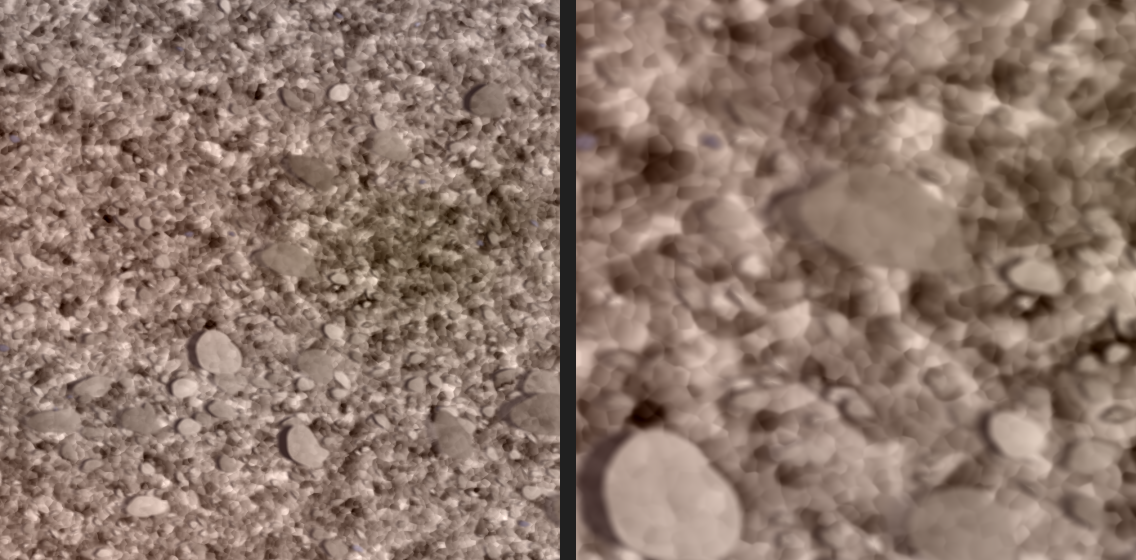
Left, the full canvas; right, a detail of the centre.
This texture is drawn by a WebGL 1 fragment shader. Its source:

```glsl
precision highp float;
// Stony soil seen from above at a slant: soft cellular grains form the ground,
// then layers of hashed, wobbly ellipses add pebbles, from specks to stones.
// Light comes from the right, so each pebble drops a dark shadow to its left.

uniform vec2 u_resolution;

const vec3 SOIL = vec3(0.575, 0.492, 0.451);
const vec3 STONE = vec3(0.605, 0.527, 0.484);
const vec3 SHADOW = vec3(0.225, 0.155, 0.150);
const vec3 RUST_TINT = vec3(0.018, -0.006, -0.012);
const vec3 GREY_TINT = vec3(-0.030, -0.020, -0.008);
const vec3 MOSS_TINT = vec3(-0.165, -0.150, -0.185);
const vec3 BLUE_TINT = vec3(-0.140, -0.120, -0.030);
const vec2 MOSS_CENTRE = vec2(0.74, 0.56);
const vec2 MOSS_SIZE = vec2(0.25, 0.17);
const float BELT_HEIGHT = 0.30;     // band where the large stones gather
const float BELT_WIDTH = 0.14;
const float GRAIN_CONTRAST = 0.27;
const float GRAIN_BLEND = 7.5;      // lower values melt the grains together
const float RELIEF = 0.45;          // light and dark sides of the grains
const float SOFTNESS = 0.0032;      // edge blur in canvas units
const vec2 SHADOW_SHIFT = vec2(0.55, -0.08);

float hash(vec2 p) {
  vec3 q = fract(p.xyx * 0.1031);
  q += dot(q, q.yzx + 33.33);
  return fract((q.x + q.y) * q.z);
}

vec2 hash2(vec2 p) {
  return vec2(hash(p), hash(p + 71.7));
}

// Cellular noise with blended borders: mostly near zero, a few strong extremes.
float softCells(vec2 p, float relief, float seed) {
  vec2 cell = floor(p);
  float total = 0.0;
  float weights = 0.0;
  for (int j = -1; j <= 1; j++) {
    for (int i = -1; i <= 1; i++) {
      vec2 id = cell + vec2(float(i), float(j));
      vec2 key = id + seed;
      vec2 offset = p - id - hash2(key);
      float tone = 2.0 * hash(key + 19.3) - 1.0;
      float weight = exp(-GRAIN_BLEND * dot(offset, offset));
      total += weight * (tone * abs(tone) + relief * offset.x);
      weights += weight;
    }
  }
  return total / (weights + 0.0001);
}

float stoneBelt(vec2 uv) {
  float d = (uv.y - BELT_HEIGHT + 0.04 * sin(uv.x * 7.0)) / BELT_WIDTH;
  return exp(-d * d);
}

// Relative distance to a pebble: an ellipse with a wavy outline.
float pebbleShape(vec2 p, vec2 axes, float phase) {
  vec2 q = p / axes;
  float angle = atan(q.y, q.x + 0.00001);
  float outline = 1.0 + 0.09 * sin(2.0 * angle + phase)
                + 0.07 * sin(3.0 * angle + phase * 2.3)
                + 0.03 * sin(5.0 * angle + phase * 3.1);
  return (length(q) - outline) * min(axes.x, axes.y);
}

// One scattered layer; density runs from sparse to its value in the stone belt.
vec3 addPebbles(vec3 colour, vec2 uv, float cells, float sparse, float dense,
                float brightness, float grain, float seed) {
  vec2 p = uv * cells;
  vec2 cell = floor(p);
  float soft = SOFTNESS * cells;
  for (int j = -1; j <= 1; j++) {
    for (int i = -1; i <= 1; i++) {
      vec2 id = cell + vec2(float(i), float(j));
      vec2 key = id + seed;
      vec2 centre = id + 0.25 + 0.5 * hash2(key);
      float density = mix(sparse, dense, stoneBelt(centre / cells));
      if (hash(key + 5.1) > density) continue;

      float size = hash(key + 11.9);
      float radius = mix(0.20, 0.43, size * size);
      vec2 axes = radius * vec2(1.15, mix(0.55, 0.90, hash(key + 23.7)));
      float phase = 6.28 * hash(key + 31.3);
      float tilt = mix(-0.40, 0.95, hash(key + 41.9));
      float c = cos(tilt);
      float s = sin(tilt);
      mat2 turn = mat2(c, s, -s, c);
      vec2 offset = p - centre;

      float shade = pebbleShape(turn * (offset + SHADOW_SHIFT * radius), axes * 0.9, phase);
      float depth = mix(0.35, 1.0, hash(key + 53.1));
      colour = mix(colour, SHADOW, depth * (1.0 - smoothstep(-1.4 * soft, 1.4 * soft, shade)));

      float body = pebbleShape(turn * offset, axes, phase);
      float tone = hash(key + 61.7);
      float side = dot(offset, vec2(0.85, 0.25)) / radius;
      vec3 stone = STONE + brightness + 0.25 * (tone * tone - 0.35);
      stone += 0.075 * side + 0.25 * grain;
      stone += BLUE_TINT * step(0.975, hash(key + 67.3));
      colour = mix(colour, stone, 1.0 - smoothstep(-soft, soft, body));
    }
  }
  return colour;
}

void main() {
  vec2 uv = gl_FragCoord.xy / u_resolution;
  vec2 warped = uv + 0.004 * sin(uv.yx * 47.0 + 2.0 * sin(uv * 19.0));

  // Ground: three sizes of grain over broad, uneven patches.
  float grain = 0.80 * softCells(warped * vec2(36.0, 44.0), RELIEF, 3.0)
              + 0.75 * softCells(warped * vec2(70.0, 84.0), RELIEF, 130.0)
              + 0.40 * softCells(uv * vec2(125.0, 140.0), RELIEF, 310.0);
  grain *= GRAIN_CONTRAST;
  float patches = softCells(warped * 6.0, 0.0, 17.0);
  float blotches = softCells(warped * 17.0, 0.0, 57.0);
  vec3 colour = SOIL + grain + 0.045 * patches + 0.070 * blotches;

  // Pebbles, small to large.
  colour = addPebbles(colour, uv, 54.0, 0.20, 0.26, 0.09, grain, 211.0);
  colour = addPebbles(colour, uv, 29.0, 0.15, 0.36, 0.08, grain, 401.0);
  colour = addPebbles(colour, uv, 14.0, 0.07, 0.48, 0.06, grain, 523.0);
  colour = addPebbles(colour, uv, 6.5, 0.05, 0.52, 0.01, grain, 607.0);

  // Broad tints: greyer far ground, rusty soil, a dark mossy patch.
  float far = smoothstep(0.70, 1.0, uv.y);
  float rust = (1.0 - far) * (1.0 - stoneBelt(uv)) * smoothstep(0.9, 0.2, uv.x);
  vec2 toMoss = (uv - MOSS_CENTRE) / MOSS_SIZE;
  float moss = exp(-dot(toMoss, toMoss)) * clamp(0.65 + 0.6 * patches + 0.9 * blotches, 0.0, 1.0);
  colour += GREY_TINT * far + RUST_TINT * rust + MOSS_TINT * moss;

  gl_FragColor = vec4(clamp(colour, 0.0, 1.0), 1.0);
}
```
